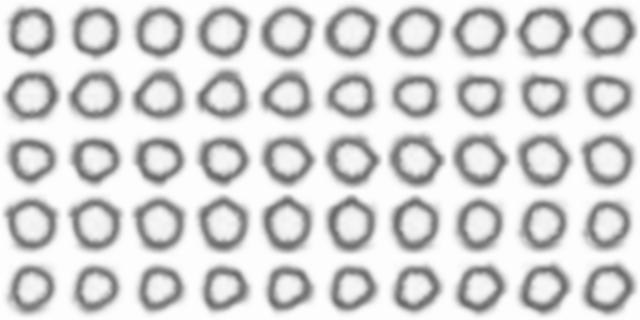
A Shadertoy shader for this pattern:

```glsl
const vec2 GRID = vec2(10.0, 5.0);
const float TAU = 6.2831853;

float hash(vec3 p) {
    p = fract(p * vec3(0.1031, 0.1137, 0.0973));
    p += dot(p, p.yzx + 33.33);
    return fract((p.x + p.y) * p.z);
}

float noise(vec3 p) {
    vec3 cell = floor(p), f = fract(p);
    f = f * f * (3.0 - 2.0 * f);
    vec2 e = vec2(0.0, 1.0);
    vec4 x = mix(
        vec4(hash(cell), hash(cell + e.xyx), hash(cell + e.xxy), hash(cell + e.xyy)),
        vec4(hash(cell + e.yxx), hash(cell + e.yyx), hash(cell + e.yxy), hash(cell + e.yyy)),
        f.x);
    vec2 y = mix(x.xz, x.yw, f.y);
    return mix(y.x, y.y, f.z);
}

float lobes(float angle, float count, float axis) {
    return cos(count * (angle - axis));
}

// Ring radius at an angle; the outline morphs slowly with the step
float outline(float angle, float stage) {
    float swell = cos(TAU * (stage - 6.0) / 25.0);
    float s = min(stage, 41.0);
    float ovalAxis = 1.05 - 0.03 * s - 0.0013 * s * s;
    float cornerAxis = 0.25 * TAU * (1.0 - smoothstep(10.0, 22.0, stage));
    float radius = 0.297 + 0.024 * swell;
    radius += 0.013 * lobes(angle, 2.0, ovalAxis);
    radius += 0.009 * (1.0 - swell) * lobes(angle, 3.0, cornerAxis);
    radius += 0.004 * lobes(angle, 5.0, 0.05 * stage);
    return radius;
}

float bell(float d, float width) {
    return exp(-0.5 * d * d / (width * width));
}

float blurredRing(vec2 p, float stage) {
    float drift = stage * 0.23;
    float smear = noise(vec3(p * 5.0 + 20.0, drift));
    float grain = noise(vec3(p * 13.0 + 40.0, drift * 1.7));
    float d = length(p) - outline(atan(p.y, p.x), stage);
    d += 0.016 * (grain - 0.5);

    // Crisp inside edge, uneven soft outside edge
    float outerWidth = 0.046 + 0.03 * smear;
    float ink = bell(d, d < 0.0 ? 0.056 : outerWidth);
    ink *= 0.49 + 0.06 * (grain - 0.5) - 0.05 * (smear - 0.5);

    // Pale centre and a patchy halo that dies out before the cell border
    float centre = 0.035 * smoothstep(0.02, -0.12, d) * (0.5 + grain);
    float halo = 0.16 * smoothstep(0.35, 0.85, smear) * bell(d - 0.06, 0.065);
    vec2 border = 0.5 - abs(p);
    halo *= smoothstep(0.0, 0.06, min(border.x, border.y)) * step(0.0, d + 0.06)
          * smoothstep(-0.06, 0.04, d);
    return ink + centre + halo;
}

void mainImage(out vec4 fragColor, in vec2 fragCoord) {
    vec2 grid = fragCoord / iResolution.xy * GRID;
    vec2 cell = mod(floor(grid), GRID);
    vec2 p = fract(grid) - 0.5;

    // Steps read left to right, top row first
    float stage = (GRID.y - 1.0 - cell.y) * GRID.x + cell.x;
    float shade = 0.992 - blurredRing(p, stage);
    fragColor = vec4(vec3(clamp(shade, 0.0, 1.0)), 1.0);
}
```
